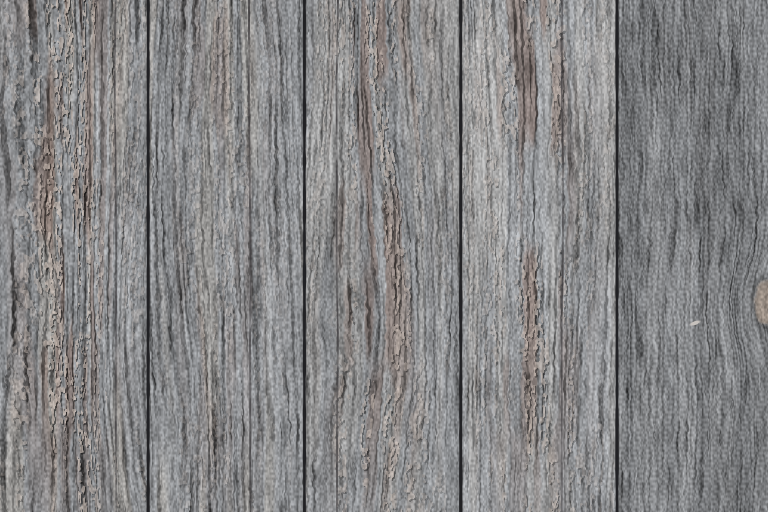
Reproduce this texture procedurally as a WebGL 1 fragment shader.

```glsl
precision highp float;
uniform vec2 u_resolution;

float hash(vec2 p) {
  return fract(sin(dot(p, vec2(127.1, 311.7))) * 43758.55);
}

float noise(vec2 p) {
  vec2 i = floor(p), f = fract(p);
  f = f * f * (3.0 - 2.0 * f);
  return mix(mix(hash(i), hash(i + vec2(1.0, 0.0)), f.x),
             mix(hash(i + vec2(0.0, 1.0)), hash(i + 1.0), f.x), f.y);
}

float fbm(vec2 p) {
  float sum = 0.0, amp = 0.53;
  for (int i = 0; i < 4; i++) {
    sum += amp * noise(p);
    p = p * 2.03 + 7.1;
    amp *= 0.5;
  }
  return sum;
}

// Small raised splinters, stretched along the grain
float splinters(vec2 p) {
  float n = 0.65 * noise(p * vec2(300.0, 100.0)) + 0.35 * noise(p * vec2(520.0, 260.0));
  return smoothstep(0.53, 0.64, n);
}

void main() {
  vec2 p = gl_FragCoord.xy / u_resolution.x;
  float pixel = 1.0 / u_resolution.x;

  // Five upright planks, the outer two slightly cropped
  float across = p.x * 4.914 + 0.052;
  float id = floor(across);
  float f = fract(across);
  vec2 q = vec2(f * 0.2035, p.y) + vec2(0.37, 1.71) * (id + 1.0);

  // Weathering fades from rough at the left to smooth at the right
  float rough = id < 1.5 ? 1.0 - 0.1 * id : (id < 3.5 ? 0.55 : 0.1);
  float wear = id < 0.5 ? 1.0 : (id < 1.5 ? 0.4 : (id < 3.5 ? 0.8 : 0.04));

  // Grain coordinate, bent by slow waves and the knot, with crumbled edges
  vec2 knot = (p - vec2(1.0, 0.272)) / vec2(0.02, 0.034);
  float bend = (noise(q * vec2(9.0, 2.6)) - 0.5) * 0.05 * rough;
  bend += (noise(q * vec2(40.0, 13.0)) - 0.5) * 0.005;
  bend += 0.022 * exp(-0.35 * knot.y * knot.y - 0.08 * knot.x * knot.x);
  vec2 g = vec2(q.x + bend, q.y);
  vec2 crumbled = g + vec2(0.0032 * (noise(q * vec2(190.0, 120.0)) - 0.5), 0.0);

  // Narrow growth grooves, broken along their length
  float phase = crumbled.x * mix(175.0, 88.0, rough) + 1.5 * noise(g * vec2(55.0, 4.0));
  float rings = 0.5 + 0.5 * sin(6.283 * phase);
  rings = mix(rings, noise(crumbled * vec2(290.0, 9.0)), 0.5);
  float broken = smoothstep(0.22, 0.6, fbm(g * vec2(90.0, 17.0) + 5.0));
  float groove = smoothstep(0.55, 0.80, rings) * broken;
  float ridge = 1.0 - smoothstep(0.15, 0.45, rings);

  // Fibres, dark slits and speckle
  float fibre = noise(crumbled * vec2(460.0, 40.0));
  float slit = smoothstep(0.70, 0.86, noise(crumbled * vec2(340.0, 17.0) + 40.0));
  float streak = noise(g * vec2(75.0, 3.0) + 11.0);
  float speckle = noise(q * vec2(520.0, 300.0));
  float patches = fbm(q * vec2(14.0, 5.0) + 3.0);

  float tone = id < 2.5 ? 0.585 : (id < 3.5 ? 0.615 : 0.52);
  tone += 0.15 * (fibre - 0.5) + 0.19 * (speckle - 0.5);
  tone += 0.09 * (streak - 0.5) + 0.15 * (patches - 0.5);
  tone -= mix(0.09, 0.18, rough) * groove + 0.12 * slit;
  tone += 0.045 * ridge;
  vec3 color = tone * vec3(0.985, 1.0, 1.02);
  color *= mix(vec3(1.0), vec3(1.025, 1.0, 0.965), smoothstep(0.45, 0.7, streak) * rough);

  // Brown wood showing through in worn bands
  float offset = (f - 0.47) / 0.27;
  float band = wear * exp(-offset * offset);
  float bare = band * smoothstep(0.42, 0.70, noise(crumbled * vec2(120.0, 8.0) + 21.0));
  bare *= smoothstep(-0.15, 0.3, p.y);
  color = mix(color, vec3(0.48, 0.38, 0.34) * (0.5 + 0.9 * tone), 0.6 * bare);
  color *= 1.0 - 0.42 * bare * groove;

  // Pale lifted splinters, each with a thin shadow
  float lifted = (0.3 * wear + 0.7 * band)
               * smoothstep(0.38, 0.62, noise(g * vec2(110.0, 8.0) + 33.0));
  float chip = splinters(g);
  float shade = splinters(g + vec2(-0.0018, 0.0018)) * (1.0 - chip);
  color *= 1.0 - 0.5 * shade * lifted;
  color = mix(color, vec3(0.75, 0.70, 0.665) * (0.85 + 0.3 * speckle), 0.7 * chip * lifted);

  // One long drying crack in each plank but the last
  float crackAt = id < 0.5 ? 0.79 : (abs(id - 2.0) < 0.5 ? 0.21 : 0.65);
  float wander = 0.012 * (noise(vec2(id * 9.0, p.y * 9.0)) - 0.5);
  float crack = abs(f - crackAt + wander) * 0.2035;
  crack = 1.0 - smoothstep(0.0003, 0.0008 + pixel, crack);
  crack *= step(id, 3.5) * (0.3 + 0.5 * noise(vec2(id, p.y * 45.0)));
  color = mix(color, vec3(0.22, 0.21, 0.22), crack);

  // Tan knot at the right edge and a small pale nick
  float r = length(knot) + 0.5 * (fbm(p * 75.0) - 0.5);
  vec3 knotColor = vec3(0.66, 0.60, 0.55) * (0.85 + 0.25 * speckle + 0.06 * sin(r * 16.0));
  color *= 1.0 - 0.22 * exp(-30.0 * (r - 1.0) * (r - 1.0));
  color = mix(color, knotColor, 0.8 * (1.0 - smoothstep(0.7, 1.0, r)));
  vec2 nick = (p - vec2(0.905, 0.246)) * mat2(0.94, 0.34, -0.34, 0.94);
  float nickShape = length(nick / vec2(0.009, 0.0032));
  color = mix(color, vec3(0.78, 0.76, 0.74), 1.0 - smoothstep(0.5, 1.0, nickShape));

  // Dark gaps with soft shoulders and slightly ragged edges
  float edge = min(f, 1.0 - f) * 0.2035;
  edge += 0.0008 * (noise(vec2(across, p.y * 70.0)) - 0.5);
  color *= 1.0 - 0.18 * exp(-edge / 0.003);
  color += 0.06 * exp(-pow((f * 0.2035 - 0.0042) / 0.0014, 2.0));
  float gap = 1.0 - smoothstep(0.0017 - 0.5 * pixel, 0.0021 + 0.5 * pixel, edge);
  color = mix(color, vec3(0.13, 0.13, 0.14), gap);

  gl_FragColor = vec4(clamp(color, 0.0, 1.0), 1.0);
}
```
